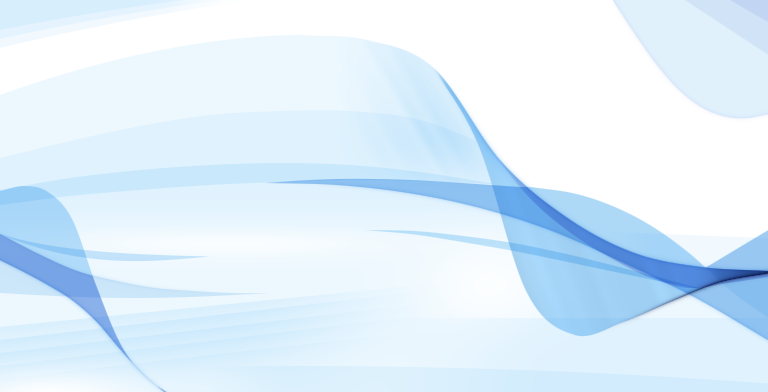
This background is drawn by a Shadertoy shader. Its source:

```glsl
// Translucent blue ribbons and veils sweeping across a white background.
// Each veil is the band between two smooth curves and multiplies the colour
// below it; soft glows, faint streaks and thin rims add the fine detail.

const vec2 CANVAS = vec2(7.68, 3.92); // drawing units, y runs downward
const vec3 WHITE = vec3(1);
const vec3 VEIL = vec3(.93, .972, .997);
const vec3 PALE = vec3(.945, .977, .998);
const vec3 MIST = vec3(.9, .96, .995);
const vec3 SKY = vec3(.68, .85, .97);
const vec3 AZURE = vec3(.63, .8, .95);
const vec3 COBALT = vec3(.79, .81, .94);
const vec3 LILAC = vec3(.93, .94, .98);
const vec3 NAVY = vec3(.22, .27, .45);
const float RIM_WIDTH = .014;
const float FAN_DENSITY = 9.;

vec3 col = vec3(1);
float x, y;

float hash(float n) { return fract(sin(n * 91.7) * 4375.5); }

float noise(float t) {
  float i = floor(t);
  return mix(hash(i), hash(i + 1.), smoothstep(0., 1., t - i));
}

// Smooth height through eight evenly spaced knots from x0 to x1
float curve(float x0, float x1, vec4 a, vec4 b) {
  float k[8] = float[8](a.x, a.y, a.z, a.w, b.x, b.y, b.z, b.w);
  float t = clamp((x - x0) / (x1 - x0), 0., 1.) * 7.;
  int i = min(int(t), 6);
  t -= float(i);
  float p = k[i], q = k[i + 1];
  float before = i > 0 ? k[max(i - 1, 0)] : 2. * p - q;
  float after = i < 6 ? k[min(i + 2, 7)] : 2. * q - p;
  float m = .5 * (q - before), n = .5 * (after - p);
  return p + t * (m + t * (3. * (q - p) - 2. * m - n + t * (2. * (p - q) + m + n)));
}

float cover(float d) { return clamp(d / max(fwidth(d), 1e-5) + .5, 0., 1.); }

float band(float top, float low) { return max(cover(y - top) + cover(low - y) - 1., 0.); }

float rim(float h) { return exp(-abs(y - h) / max(RIM_WIDTH, fwidth(y - h))); }

// Hump between two ends, zero outside
float hump(float a, float b) { return sin(3.1416 * clamp((x - a) / (b - a), 0., 1.)); }

void glow(float cx, float cy, vec2 size, float amount) {
  vec2 d = (vec2(x, y) - vec2(cx, cy)) / size;
  col = mix(col, WHITE, amount * exp(-dot(d, d)));
}

void wash(vec3 tint, float amount) { col *= mix(WHITE, tint, amount); }

void mainImage(out vec4 fragColor, in vec2 fragCoord) {
  vec2 uv = fragCoord / iResolution.xy;
  x = uv.x * CANVAS.x;
  y = (1. - uv.y) * CANVAS.y;
  col = WHITE;

  // Main curves
  float ridge = curve(3., 7.68, vec4(.35, .4, .68, 1.61), vec4(2.18, 2.53, 2.67, 2.71))
    + .6 * pow(max(1. - x / 3., 0.), 1.8);
  float loopLow = curve(4.3, 7.68, vec4(.62, 1.45, 2.92, 3.35), vec4(3.22, 3.01, 2.82, 2.73));
  float lens = curve(5., 7.68, vec4(1.84, 1.88, 1.94, 2.07), vec4(2.27, 2.55, 2.9, 3.18));
  float ribbonTop = curve(2.65, 5.2, vec4(1.83, 1.805, 1.79, 1.79), vec4(1.8, 1.82, 1.845, 1.87));
  float ribbonLow = curve(2.65, 7.68, vec4(1.83, 1.85, 1.93, 2.08), vec4(2.31, 2.63, 2.98, 3.4));
  float core = curve(4.9, 7.68, vec4(1.5, 1.98, 2.32, 2.57), vec4(2.77, 2.88, 2.83, 2.77));
  float second = curve(0., 4.9, vec4(1.58, 1.41, 1.26, 1.15), vec4(1.11, 1.11, 1.2, 1.46));
  float third = curve(0., 4.9, vec4(1.9, 1.78, 1.7, 1.65), vec4(1.63, 1.65, 1.72, 1.83));
  float thirdLow = curve(0., 4.9, vec4(2.05, 1.96, 1.9, 1.85), vec4(1.82, 1.8, 1.81, 1.84));

  // Broad sheets and a fan of faint rays near the crest
  float sheet = cover(y - ridge), inside = cover(y - loopLow);
  wash(VEIL, sheet);
  wash(PALE, cover(y - second) * inside * smoothstep(2.5, 1.9, y));
  wash(MIST, band(third, thirdLow) * inside);
  float fan = smoothstep(3.2, 4.7, x) * smoothstep(2., 1.3, y);
  wash(vec3(.86, .94, .99), sheet * fan * (.7 + .6 * noise((x - .6 * y) * FAN_DENSITY)));

  // White glows, low streaks and sheets
  glow(4.9, 2.85, vec2(.65, .45), .8);
  glow(2.3, 2.44, vec2(1.5, .13), .7);
  for (float i = 0.; i < 5.; i++) {
    float top = 3.27 + .13 * i - (.1 + .02 * hash(i)) * x;
    float fade = smoothstep(4.6, 2.2, x) * exp(-4. * max(y - top, 0.));
    wash(MIST, cover(y - top) * fade * (.9 - .13 * i));
  }
  wash(PALE, cover(y - 3.18) * smoothstep(3.6, 5.5, x));
  wash(MIST, cover(y - 3.66 - .008 * (x - 3.) * (x - 3.)) * smoothstep(1.9, 3., x) * .6);
  glow(.5, 4., vec2(.9, .28), 1.);

  // Corner veils
  for (float i = 0.; i < 3.; i++) {
    float edge = .48 - .09 * i - (.24 - .02 * i) * x + .02 * x * x;
    wash(PALE, cover(edge - y) * smoothstep(2.6, 1.4, x));
  }
  float bowl = curve(6.13, 7.68, vec4(0, .34, .65, .9), vec4(1.07, 1.16, 1.18, 1.14));
  wash(vec3(.88, .945, .99), cover(bowl - y));
  wash(LILAC, rim(bowl) * step(6.13, x));
  wash(LILAC, cover(.66 * (x - 6.85) - y));
  wash(LILAC, cover(.58 * (x - 7.3) - y));

  // Left wave and its strands
  float waveTop = curve(0., 1.68, vec4(1.91, 1.86, 1.92, 2.19), vec4(2.85, 3.43, 3.76, 3.93));
  float waveLow = curve(0., 1.68, vec4(2.6, 2.72, 2.85, 3), vec4(3.21, 3.49, 3.75, 3.95));
  float strand = curve(0., 2.7, vec4(2.34, 2.54, 2.71, 2.81), vec4(2.88, 2.91, 2.93, 2.93));
  float wave = band(waveTop, waveLow);
  wash(vec3(.74, .88, .98), wave);
  wash(vec3(.86, .93, .98), band(strand, 2.93 + .05 * hump(0., 2.7)));
  wash(COBALT, wave * cover(y - strand));
  wash(AZURE, (.7 * rim(waveLow) + .3 * rim(strand)) * smoothstep(2.7, .8, x));
  float wisp = 2.58 - .24 * exp(-1.3 * x);
  wash(SKY, band(wisp, wisp + .08 * hump(0., 2.1)) * .6);

  // Fold, lens and ribbons crossing at the right
  wash(PALE, band(2.33 + .04 * (x - 6.4), ridge) * smoothstep(6., 6.6, x));
  float fold = band(ridge, loopLow);
  wash(SKY * (.97 + .05 * noise((x - .4 * y) * FAN_DENSITY)), fold * smoothstep(4.3, 4.5, x));
  wash(SKY, band(lens, ridge) * step(5., x));
  float stream = curve(3.65, 7.1, vec4(2.3, 2.31, 2.36, 2.43), vec4(2.53, 2.65, 2.78, 2.91));
  wash(vec3(.77, .9, .98), band(stream, stream + .08 * hump(3.65, 7.1)));
  wash(AZURE, band(max(ribbonTop, ridge), ribbonLow));
  wash(COBALT, band(ridge, core) * smoothstep(4.8, 5.4, x));
  wash(AZURE, band(2.68 - .6 * (x - 7.05), ridge));
  wash(MIST, band(ridge, lens) * smoothstep(6.9, 7.1, x));

  // Dark rims and the pinched tail
  wash(AZURE, rim(ridge) * smoothstep(4.3, 5., x) * .7);
  wash(AZURE, rim(ribbonLow) * smoothstep(2.7, 4., x) * .5);
  wash(NAVY, rim(loopLow) * smoothstep(5.9, 7.3, x));
  wash(NAVY, fold * smoothstep(6.9, 7.6, x) * .6);
  fragColor = vec4(col, 1);
}
```
